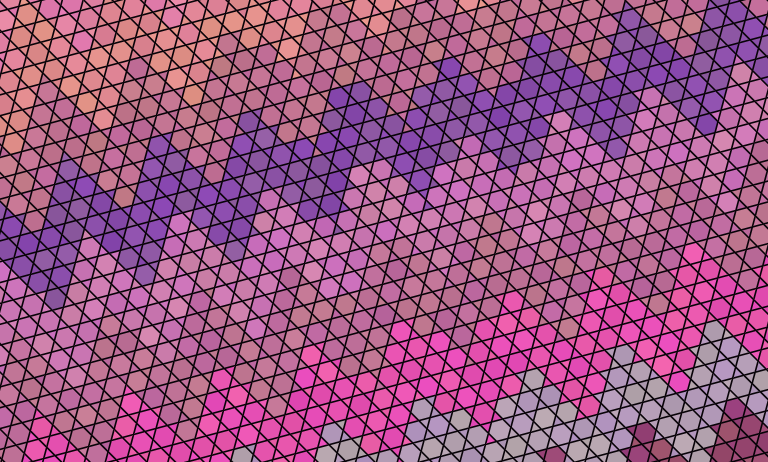
Reproduce this background procedurally as a Shadertoy shader.

```glsl
// Tilted trihexagonal tiling (hexagons and triangles) cut by three families
// of dark lines. Each tile takes one flat colour from stacked zigzag bands,
// sampled at its centre, with a small hashed tint. Unit: canvas height.

const float TILT          = 0.2618;              // rotation of tiling and bands
const float LINE_SPACING  = 0.0436;              // gap between parallel lines
const float LINE_WIDTH    = 0.0035;
const vec2  HEX_ORIGIN    = vec2(0.703, 0.509);  // centre of one hexagon
const float ZIGZAG_PERIOD = 0.2076;
const float ZIGZAG_PEAK   = 0.935;               // position of one peak along the band
const float ZIGZAG_DEPTH  = 0.152;
const float BAND_HEIGHT   = 0.1754;
const float BAND_TOP      = 1.139;               // peak height of the first band's top
const vec3  LINE_COLOR    = vec3(0.03, 0.01, 0.03);
const vec3  WARM_TINT     = vec3(0.03, 0.09, -0.07);
const vec3  LIGHT_TINT    = vec3(0.06, 0.04, 0.06);

const int BAND_COUNT = 9;
const vec3 BAND_COLORS[BAND_COUNT] = vec3[](
    vec3(0.89, 0.51, 0.65),   // pink
    vec3(0.88, 0.54, 0.56),   // salmon
    vec3(0.76, 0.45, 0.57),   // dusty rose
    vec3(0.55, 0.32, 0.66),   // purple
    vec3(0.80, 0.47, 0.70),   // orchid
    vec3(0.75, 0.44, 0.60),   // mauve
    vec3(0.91, 0.33, 0.69),   // hot pink
    vec3(0.70, 0.61, 0.71),   // lilac grey
    vec3(0.60, 0.28, 0.45));  // maroon

vec2 direction(float angle) {
    return vec2(cos(angle), sin(angle));
}

vec2 hash2(vec3 cell) {
    vec2 k = vec2(dot(cell, vec3(12.71, 31.17, 7.43)),
                  dot(cell, vec3(26.95, 18.33, 42.61)));
    return fract(sin(k) * 4375.85);
}

// Base colour of the zigzag band that contains a point
vec3 bandColor(vec2 p) {
    vec2 along = direction(TILT);
    vec2 across = vec2(-along.y, along.x);
    float phase = (dot(p, along) - ZIGZAG_PEAK) / ZIGZAG_PERIOD;
    float zigzag = 2.0 * abs(fract(phase + 0.5) - 0.5);
    float depth = BAND_TOP - dot(p, across) - ZIGZAG_DEPTH * zigzag;
    int band = int(floor(depth / BAND_HEIGHT));
    return BAND_COLORS[clamp(band, 0, BAND_COUNT - 1)];
}

void mainImage(out vec4 fragColor, in vec2 fragCoord) {
    vec2 p = fragCoord / iResolution.y;
    vec2 q = (p - HEX_ORIGIN) / LINE_SPACING;

    // Strip index in each line family; the three indices identify the tile
    vec3 cell;
    vec2 centre = vec2(0.0);
    float lineDistance = 1.0;
    for (int i = 0; i < 3; i++) {
        vec2 normal = direction(TILT + radians(30.0 + 60.0 * float(i)));
        float t = dot(q, normal);
        cell[i] = floor(t + 0.5);
        centre += normal * cell[i] * 2.0 / 3.0;
        lineDistance = min(lineDistance, 0.5 - abs(t - cell[i]));
    }

    // Flat tile colour with a per-tile tint
    vec2 h = hash2(cell) - 0.5;
    vec3 color = bandColor(HEX_ORIGIN + centre * LINE_SPACING);
    color += h.x * WARM_TINT + h.y * LIGHT_TINT;

    // Lines, smoothed over one pixel
    float pixel = 1.0 / iResolution.y;
    float edge = lineDistance * LINE_SPACING - 0.5 * LINE_WIDTH;
    float ink = clamp(0.5 - edge / pixel, 0.0, 1.0);
    fragColor = vec4(mix(color, LINE_COLOR, ink), 1.0);
}
```
